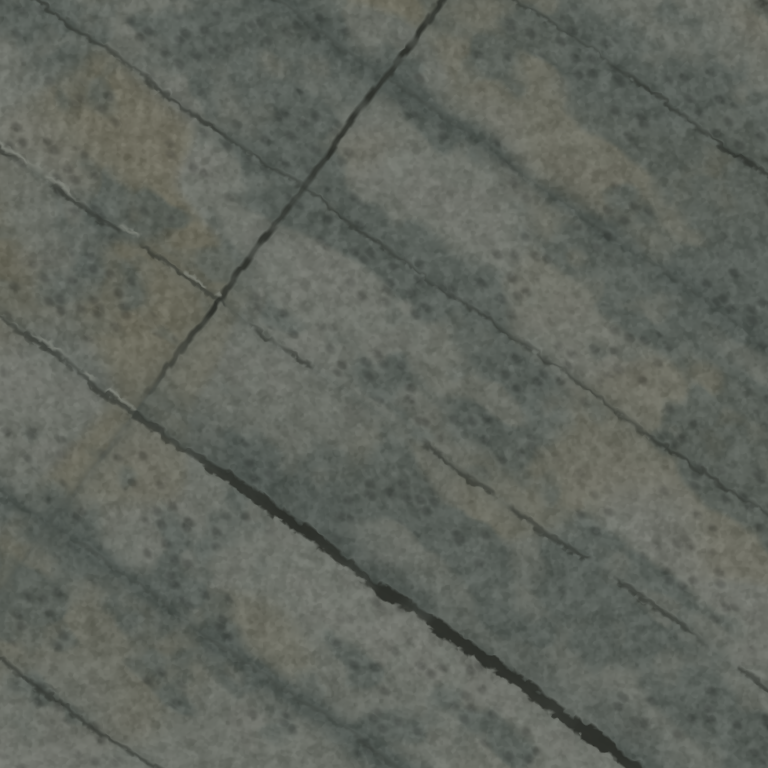
This texture is drawn by a WebGL 1 fragment shader. Its source:

```glsl
precision highp float;
// Weathered grey-green planks laid on a diagonal, with one butt joint, stains and worn seams.
uniform vec2 u_resolution;

// Layout, in canvas units
const vec2 ALONG = vec2(0.8, 0.6);
const vec2 ACROSS = vec2(-0.6, 0.8);
const float PLANK_WIDTH = 0.182;
const float SEAM_PHASE = 0.143;
const float SEAM_TILT = 0.03;
const float JOINT_AT = 0.462;
const float THIN_SEAM = 0.0026;
const float DEEP_SEAM = 0.0072;
const float JOINT_WIDTH = 0.0036;

// Wear
const float GRAIN = 0.065;
const float STAIN_AMOUNT = 0.75;
const float OCHRE_AMOUNT = 0.55;

// Colours
const vec3 WOOD = vec3(0.415, 0.430, 0.400);
const vec3 PALE = vec3(0.455, 0.462, 0.435);
const vec3 STAIN = vec3(0.315, 0.345, 0.325);
const vec3 OCHRE = vec3(0.420, 0.400, 0.325);
const vec3 GROOVE = vec3(0.165, 0.175, 0.155);
const vec3 CHIP = vec3(0.530, 0.545, 0.510);

float hash(vec2 p) {
  return fract(sin(dot(p, vec2(41.3, 289.1))) * 4375.5);
}

// Cellular noise: x = smoothly blended cell value, y = distance to nearest point
vec2 cells(vec2 p) {
  vec2 cell = floor(p), f = fract(p);
  float sum = 0.0, weight = 0.0, nearest = 4.0;
  for (int j = -1; j <= 1; j++) {
    for (int i = -1; i <= 1; i++) {
      vec2 o = vec2(float(i), float(j));
      vec2 id = cell + o;
      vec2 d = o + vec2(hash(id), hash(id + 31.7)) - f;
      float w = exp(-5.0 * dot(d, d));
      sum += w * hash(id + 73.1);
      weight += w;
      nearest = min(nearest, length(d));
    }
  }
  return vec2(sum / weight, nearest);
}

// 1 when two whole numbers are equal, else 0
float same(float a, float b) {
  return 1.0 - min(abs(a - b), 1.0);
}

// Soft-edged line of a given half width
float line(float d, float halfWidth) {
  float soft = max(0.0025, 1.0 / u_resolution.y);
  return 1.0 - smoothstep(halfWidth - soft, halfWidth + soft, abs(d));
}

void main() {
  vec2 p = gl_FragCoord.xy / u_resolution;
  p.y = 1.0 - p.y;
  vec2 b = vec2(dot(p, ALONG), dot(p, ACROSS));

  // Noise layers
  float fine = cells(p * 95.0).x - 0.5;
  float finest = cells(p * 210.0 + 9.0).x - 0.5;
  float broad = cells(b * vec2(5.0, 12.0) + 3.0).x;
  float mid = cells(b * vec2(14.0, 30.0) + 20.0).x;
  float small = cells(p * 38.0 + 5.0).x;
  float warm = cells(p * vec2(7.0, 8.0) + 40.0).x;

  // Planks and their seams
  float right = smoothstep(JOINT_AT - 0.002, JOINT_AT + 0.002, b.x);
  float wander = 0.0022 * sin(b.x * 17.0 + b.y * 9.0) + 0.0012 * sin(b.x * 43.0);
  float row = (b.y + SEAM_TILT * (b.x - JOINT_AT) + wander - SEAM_PHASE) / PLANK_WIDTH;
  float seam = floor(row + 0.5);
  float d = (row - seam) * PLANK_WIDTH;
  float deep = same(seam, 1.0) * mix(0.25, 1.0, right);
  float stained = same(mod(seam, 4.0), 2.0);
  float broken = same(seam, 0.0);
  float wear = cells(vec2(b.x * 20.0, seam * 7.0 + 0.5)).x;

  // Weathered surface
  vec3 col = WOOD + 0.022 * (hash(vec2(floor(row), step(JOINT_AT, b.x))) - 0.5);
  col = mix(col, PALE, 0.6 * smoothstep(0.5, 0.8, 1.0 - 0.6 * broad - 0.4 * small));
  col = mix(col, OCHRE, OCHRE_AMOUNT * smoothstep(0.48, 0.8, warm) * mix(1.0, 0.6, right));
  float blotch = 0.5 * broad + 0.3 * mid + 0.2 * small;
  col = mix(col, STAIN, STAIN_AMOUNT * smoothstep(0.48, 0.68, blotch));
  float sawPatch = (1.0 - right) * smoothstep(0.4, 0.7, warm + 0.15);
  col += 0.008 * sawPatch * sin(dot(p, vec2(370.0, 55.0)) + 3.0 * mid);

  // Damp shading beside the seams
  float band = stained * exp(-pow((d + 0.012 * (mid - 0.5)) / 0.019, 2.0));
  float damp = deep * smoothstep(-0.088, -0.005, d) * (1.0 - smoothstep(-0.004, 0.004, d));
  float halo = 0.35 * exp(-abs(d) / 0.011);
  col = mix(col, STAIN * 0.96, clamp(0.85 * band * (0.4 + wear) + 0.8 * damp * (0.5 + mid) + halo, 0.0, 0.9));

  // Grain and dark pits
  col += GRAIN * fine + 0.05 * finest + 0.035 * (small - 0.5);
  float pit = 1.0 - smoothstep(0.08, 0.34, cells(b * vec2(30.0, 40.0)).y);
  col *= 1.0 - 0.16 * pit * smoothstep(0.5, 0.75, mid);

  // Ragged seams
  float ragged = d + 0.007 * fine + 0.003 * finest;
  float width = mix(THIN_SEAM, DEEP_SEAM, deep) * (0.55 + 0.8 * wear);
  float depth = mix(0.48, 0.92, deep) * (1.0 - 0.65 * stained);
  depth *= mix(0.45 + 0.9 * wear, smoothstep(0.42, 0.65, wear), broken);
  col = mix(col, GROOVE, clamp(depth, 0.0, 0.92) * line(ragged, width));

  // Butt joint, fading below the deep seam
  float jointGap = b.x - JOINT_AT + 0.005 * fine + 0.0015 * sin(b.y * 29.0);
  float fade = mix(0.75, 0.1, smoothstep(0.14, 0.36, b.y));
  float dashes = 0.55 + 0.8 * cells(vec2(b.y * 55.0, 4.5)).x;
  col = mix(col, STAIN, 0.35 * exp(-abs(jointGap) / 0.014));
  col = mix(col, GROOVE, min(fade * dashes, 0.9) * line(jointGap, JOINT_WIDTH));

  // Pale splinters on the edges left of the joint
  float splintered = (1.0 - right) * step(-0.5, seam) * (1.0 - stained);
  float chips = smoothstep(0.35, 0.7, cells(vec2(b.x * 45.0, seam * 5.0 + 2.5)).x);
  col = mix(col, CHIP, 0.65 * splintered * chips * line(ragged + 0.006, 0.002));

  gl_FragColor = vec4(clamp(col, 0.0, 1.0), 1.0);
}
```
